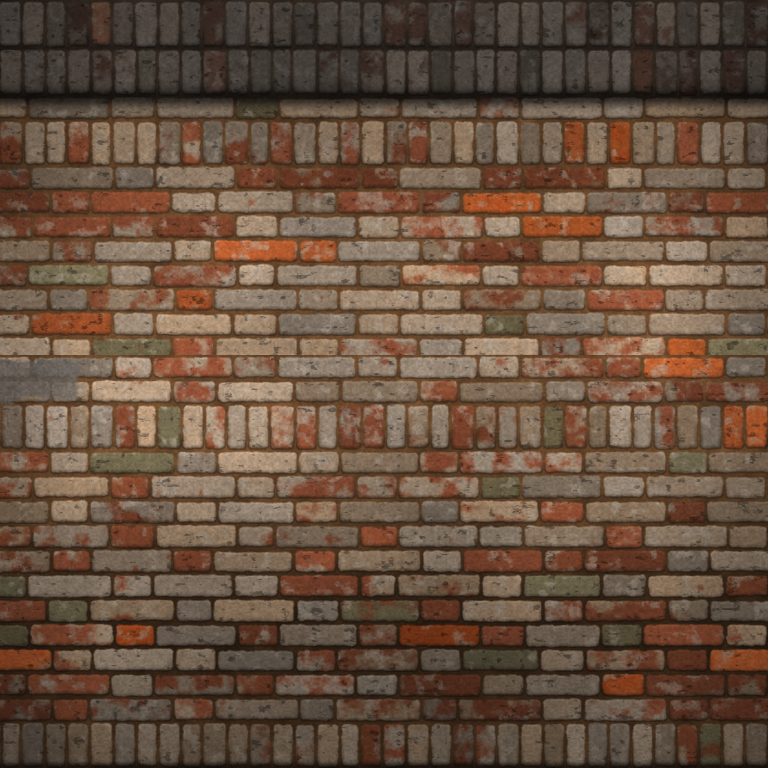
Reproduce this texture procedurally as a WebGL 1 fragment shader.

```glsl
precision highp float;
uniform vec2 u_resolution;

#define PAIR 0.1602
#define STRETCHER_SHARE 0.665
#define SOLDIER 0.0294
#define JOINT 0.0026
#define CORNER 0.0045
#define TAN vec3(0.63, 0.52, 0.41)
#define GREY vec3(0.58, 0.52, 0.46)
#define RED vec3(0.52, 0.25, 0.15)
#define ORANGE vec3(0.72, 0.31, 0.12)
#define OLIVE vec3(0.40, 0.38, 0.25)
#define MORTAR vec3(0.41, 0.28, 0.17)

float hash(vec2 p) {
  return fract(sin(dot(p, vec2(127.1, 311.7))) * 43758.55);
}

float noise(vec2 p) {
  vec2 i = floor(p), f = fract(p);
  f = f * f * (3.0 - 2.0 * f);
  return mix(mix(hash(i), hash(i + vec2(1, 0)), f.x),
             mix(hash(i + vec2(0, 1)), hash(i + vec2(1, 1)), f.x), f.y);
}

float fbm(vec2 p) {
  float sum = 0.0, amp = 0.5;
  for (int i = 0; i < 4; i++) {
    sum += amp * noise(p);
    p = p * 2.07 + 13.7;
    amp *= 0.5;
  }
  return sum / 0.9375;
}

float bump(float x, float center, float width) {
  float t = (x - center) / width;
  return exp(-t * t);
}

// Course data: top, height, id, upright flag
vec4 stack(float d, float start, float pitch, float firstId, float upright) {
  float row = floor((d - start) / pitch);
  return vec4(start + row * pitch, pitch, firstId + row, upright);
}

vec4 courseAt(float d) {
  if (d < 0.125) return stack(d, 0.0, 0.0625, 0.0, 1.0);
  if (d < 0.156) return stack(d, 0.125, 0.031, 2.0, 0.0);
  if (d < 0.216) return stack(d, 0.156, 0.06, 3.0, 1.0);
  if (d < 0.4625) return stack(d, 0.216, 0.0317, 10.0, 0.0);
  if (d < 0.5255) return stack(d, 0.4625, 0.0315, 18.0, 0.0);
  if (d < 0.586) return stack(d, 0.5255, 0.0605, 25.0, 1.0);
  if (d < 0.94) return stack(d, 0.586, 0.03218, 31.0, 0.0);
  return stack(d, 0.94, 0.06, 50.0, 1.0);
}

// Long and short bricks alternate; every other course shifts by half a pair
float bondShift(float id) {
  return 0.039 + 0.5 * PAIR * mod(id, 2.0);
}

float jointX(float k, vec4 course) {
  float jitter = (hash(vec2(k, course.z)) - 0.5) * 0.008;
  if (course.w > 0.5) return k * SOLDIER + jitter * 0.6;
  float odd = mod(k, 2.0);
  return ((k - odd) * 0.5 + odd * STRETCHER_SHARE) * PAIR + bondShift(course.z) + jitter;
}

float brickIndex(float x, vec4 course) {
  float u = (x - bondShift(course.z)) / PAIR;
  float k = course.w > 0.5 ? floor(x / SOLDIER)
                           : 2.0 * floor(u) + step(STRETCHER_SHARE, fract(u));
  if (x < jointX(k, course)) return k - 1.0;
  return k + step(jointX(k + 1.0, course), x);
}

float roundBox(vec2 p, vec2 halfSize, float r) {
  vec2 q = abs(p) - halfSize + r;
  return length(max(q, 0.0)) + min(max(q.x, q.y), 0.0) - r;
}

vec3 brickColor(vec2 id, vec2 p) {
  float patches = fbm(p * 45.0 + id * 3.1);
  float redChance = 0.13 + 0.30 * bump(p.y, 0.26, 0.07) + 0.36 * bump(p.y, 0.80, 0.13);
  float redness = smoothstep(-0.08, 0.12, redChance - hash(id + 7.3) + (patches - 0.5) * 0.7);
  vec3 c = mix(TAN, GREY, hash(id + 2.1));
  c = mix(c, OLIVE, 0.65 * step(0.94, hash(id + 4.7)));
  c = mix(c, RED, redness * 0.85);
  c = mix(c, ORANGE, 0.8 * step(0.975, hash(id + 9.9)));
  c *= 0.80 + 0.32 * hash(id + 5.5);
  // Lime bloom and dark pits
  c = mix(c, vec3(0.66, 0.61, 0.55), 0.55 * smoothstep(0.56, 0.78, fbm(p * 75.0 + 31.0)));
  return c * (1.0 - 0.35 * smoothstep(0.64, 0.82, fbm(p * vec2(100.0, 150.0))));
}

void main() {
  vec2 p = gl_FragCoord.xy / u_resolution;
  p.y = 1.0 - p.y;
  float aa = 1.0 / min(u_resolution.x, u_resolution.y);
  vec4 course = courseAt(p.y);
  float k = brickIndex(p.x, course);
  float left = jointX(k, course), right = jointX(k + 1.0, course);
  vec2 id = vec2(k, course.z);

  // Uneven brick outline
  vec2 local = p - vec2(0.5 * (left + right), course.x + 0.5 * course.y);
  vec2 halfSize = 0.5 * vec2(right - left, course.y) - JOINT;
  halfSize.y -= 0.0015 * hash(id + 1.7);
  local.y += (hash(id + 8.2) - 0.5) * 0.0015;
  float dist = roundBox(local, halfSize, CORNER) + (fbm(p * 130.0) - 0.5) * 0.0035;
  float body = 1.0 - smoothstep(-aa, aa + 0.0007, dist);

  // Mortar shaded under each brick, brick rim lit from above
  float side = clamp(local.y / halfSize.y, -1.0, 1.0);
  float grain = 0.6 * noise(p * 420.0) + 0.4 * noise(p * 210.0) - 0.5;
  vec3 mortar = MORTAR * (0.72 + 0.5 * fbm(p * 38.0));
  mortar *= 1.0 - 0.42 * max(side, 0.0) * (1.0 - smoothstep(0.0, 0.004, dist));
  mortar *= 1.0 - 0.42 * bump(p.y, 0.82, 0.13);
  float rim = smoothstep(-0.005, 0.0, dist);
  vec3 brick = brickColor(id, p) * (1.0 - rim * (0.08 + 0.18 * side));
  vec3 color = mix(mortar, brick, body) * (1.0 + 0.28 * grain);

  // Cement smear beside the seam
  float smear = roundBox(p - vec2(0.035, 0.495), vec2(0.069, 0.027), 0.005);
  smear += (fbm(p * 50.0) - 0.5) * 0.025;
  color = mix(color, vec3(0.42, 0.40, 0.38) * (1.0 + 0.3 * grain), 0.75 * (1.0 - smoothstep(-0.004, 0.004, smear)));

  // Weathered top, ledge shadow and darkening toward the base
  float crown = 1.0 - smoothstep(0.115, 0.145, p.y);
  color = mix(color, vec3(dot(color, vec3(0.3, 0.59, 0.11))) * vec3(1.04, 0.98, 0.94), 0.55 * crown);
  float light = mix(0.80, 1.03, smoothstep(0.12, 0.37, p.y)) * mix(1.0, 0.66, crown);
  light *= 1.0 - 0.36 * smoothstep(0.52, 0.98, p.y);
  light *= 1.0 - 0.58 * bump(p.y, 0.127, 0.011);
  light *= 1.0 - 0.25 * bump(p.y, 0.0625, 0.004);
  light *= 1.0 - 0.5 * smoothstep(0.988, 1.0, p.y);
  light *= 0.86 + 0.28 * fbm(p * 7.0);
  light *= 1.0 - 0.14 * smoothstep(0.35, 0.5, abs(p.x - 0.5));
  gl_FragColor = vec4(color * light, 1.0);
}
```
